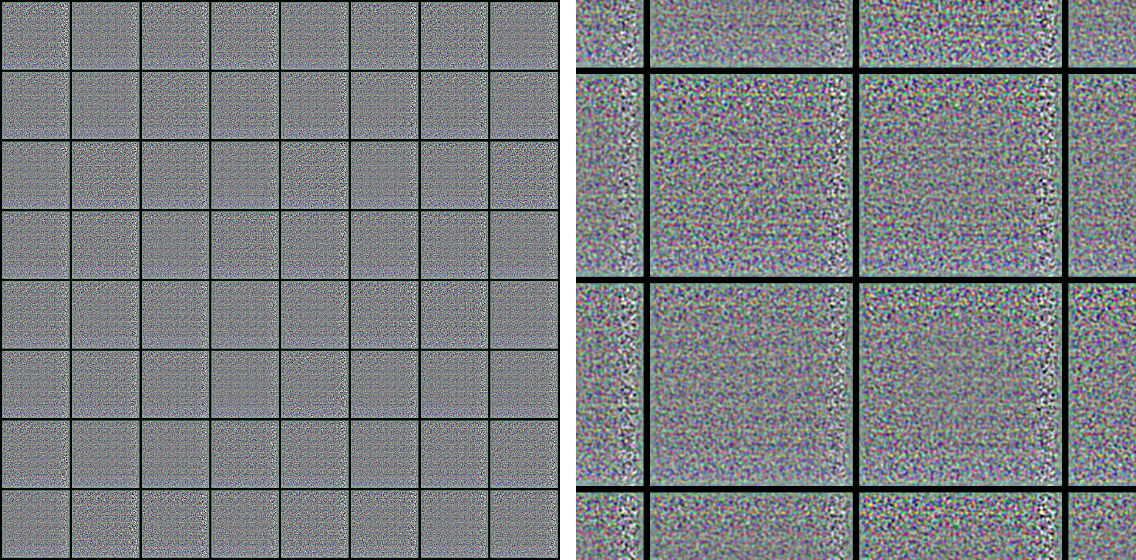
Left, the full canvas; right, a detail of the centre.
This pattern is drawn by a WebGL 2 fragment shader. Its source:

```glsl
#version 300 es
precision highp float;
// An 8 by 8 sheet of square tiles of fine coloured grain, parted by thin black lines.
// Each tile sums gradient noise in three layers: a small repeating stamp, a grain
// common to all tiles, and a grain of its own; contrast varies by tile and by edge.

uniform vec2 u_resolution;
out vec4 fragColor;

// Layout, in grain units
const float TILES = 8.0;
const float TILE_SIZE = 64.0;
const float LINE_WIDTH = 2.0;
const float PITCH = TILE_SIZE + LINE_WIDTH;
const float SHEET = TILES * PITCH + LINE_WIDTH;

// Grain
const float STAMP_FREQ = 0.75;
const float STAMP_PERIOD = 6.0;    // lattice cells, 8 grain units
const float GRAIN_FREQ = 0.87;
const float STAMP_GAIN = 0.40;
const float COMMON_GAIN = 0.46;
const float OWN_GAIN = 0.34;
const float MIN_CONTRAST = 0.80;
const float MAX_CONTRAST = 1.15;
const float NO_WRAP = 4096.0;
const float TAU = 6.283185;

// Colours
const vec3 BASE_COLOR = vec3(0.515, 0.525, 0.530);
const vec3 LINE_COLOR = vec3(0.0);
const vec3 RIM_TINT = vec3(-0.02, 0.08, 0.02);
const vec3 BOTTOM_TINT = vec3(0.03, 0.03, 0.06);
const vec3 BAND_TINT = vec3(-0.05, -0.06, -0.03);

// Three independent values in 0..1 from an integer cell
vec3 hash3(ivec3 cell) {
    uvec3 v = uvec3(cell) * 1664525u + 1013904u;
    v.x += v.y * v.z; v.y += v.z * v.x; v.z += v.x * v.y;
    v ^= v >> 16u;
    v.x += v.y * v.z; v.y += v.z * v.x; v.z += v.x * v.y;
    return vec3(v >> 8u) / 16777216.0;
}

// Per-channel slope at a lattice corner, applied to the offset from it
vec3 cornerSlope(vec2 corner, vec2 offset, float period, int seed) {
    vec3 angle = TAU * hash3(ivec3(ivec2(mod(corner, period)), seed));
    return cos(angle) * offset.x + sin(angle) * offset.y;
}

// Gradient noise with an independent field in each colour channel
vec3 colorNoise(vec2 p, float period, int seed) {
    vec2 i = floor(p), f = p - i;
    vec2 w = f * f * f * (f * (f * 6.0 - 15.0) + 10.0);
    vec2 ex = vec2(1.0, 0.0), ey = vec2(0.0, 1.0);
    vec3 low = mix(cornerSlope(i, f, period, seed),
                   cornerSlope(i + ex, f - ex, period, seed), w.x);
    vec3 high = mix(cornerSlope(i + ey, f - ey, period, seed),
                    cornerSlope(i + 1.0, f - 1.0, period, seed), w.x);
    return mix(low, high, w.y);
}

vec3 tileColor(vec2 q, vec2 tile) {
    int tileSeed = 31 + int(tile.x + TILES * tile.y);
    vec3 trait = hash3(ivec3(tile, 7));
    vec2 uv = q / TILE_SIZE;

    // Layered grain
    vec3 grain = STAMP_GAIN * colorNoise(q * STAMP_FREQ + 0.37, STAMP_PERIOD, 1)
               + COMMON_GAIN * colorNoise(q * GRAIN_FREQ + 9.21, NO_WRAP, 2)
               + OWN_GAIN * colorNoise(q * GRAIN_FREQ + 5.63, NO_WRAP, tileSeed);

    // Fainter middle, stronger top, and a paler speckled strip at the right
    float middle = 1.0 - smoothstep(0.1, 0.5, length(uv - 0.5));
    float top = smoothstep(0.78, 0.92, uv.y);
    float strip = smoothstep(0.86, 0.90, uv.x) * (1.0 - smoothstep(0.95, 0.98, uv.x));
    float contrast = mix(MIN_CONTRAST, MAX_CONTRAST, trait.x);
    contrast *= 1.0 - 0.35 * trait.y * middle + 0.25 * top + 0.35 * strip;
    grain = mix(grain, vec3(dot(grain, vec3(0.577))), 0.45 * strip);

    // Faint dark rows and columns, pale foot and green rim
    vec2 wave = pow(0.5 + 0.5 * cos(TAU * (q / 8.0 - vec2(0.3, 0.6))), vec2(6.0));
    float edge = min(min(q.x, q.y), min(TILE_SIZE - q.x, TILE_SIZE - q.y));
    float rim = 1.0 - smoothstep(0.6, 2.2, edge);
    vec3 color = BASE_COLOR + grain * contrast * (1.0 - 0.45 * rim);
    color += BAND_TINT * (0.8 * wave.y + 0.5 * wave.x) * (1.0 - rim);
    color += BOTTOM_TINT * (1.0 - smoothstep(0.03, 0.25, uv.y));
    color += RIM_TINT * rim + 0.035 * strip;
    return clamp(color, 0.0, 1.0);
}

void main() {
    vec2 p = gl_FragCoord.xy / u_resolution * SHEET - LINE_WIDTH;
    vec2 tile = floor(p / PITCH);
    vec2 q = p - tile * PITCH;

    // Smooth tile coverage over one screen sample
    vec2 inside = 0.5 * TILE_SIZE - abs(q - 0.5 * TILE_SIZE);
    vec2 cover = clamp(inside * u_resolution / SHEET + 0.5, 0.0, 1.0);
    fragColor = vec4(mix(LINE_COLOR, tileColor(q, tile), cover.x * cover.y), 1.0);
}
```
